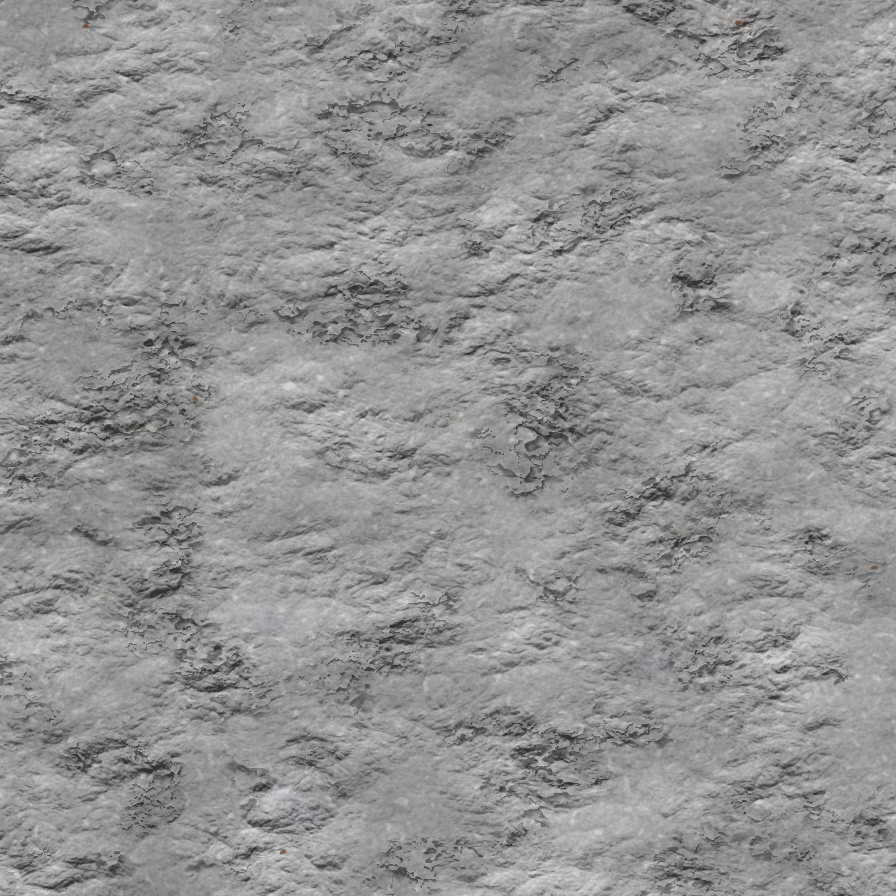
Give the GLSL for this texture, as a WebGL 2 fragment shader.

```glsl
#version 300 es
precision highp float;
// Rough grey limestone face: creased gradient noise forms a chipped relief lit
// from above, over cloudy mineral tone, with clusters of jagged dark crevices
// below overhangs, pale flakes and a few rust specks.

uniform vec2 u_resolution;
out vec4 fragColor;

const float BASE_TONE = 0.606;
const float MOTTLE = 0.108;          // strength of the cloudy mineral tone
const float SHADE = 0.034;           // strength of the relief lighting
const float GRAIN = 0.055;
const float CREVICE_DEPTH = 0.27;
const float CLUMP_SHADE = 0.03;      // dimming around crevice clusters
const float LIP_GLOW = 0.035;
const float FLAKE_GLOW = 0.09;
const float TINT = 0.008;            // cool to warm drift
const float WARP = 0.01;
const float RELIEF_SCALE = 13.0;
const float MOTTLE_SCALE = 4.5;
const float LEDGE_SCALE = 13.0;
const float CLUMP_SCALE = 8.5;
const float GRAIN_SCALE = 135.0;
const float SPECK_GRID = 15.0;
const float SPECK_CHANCE = 0.012;
const float LIGHT_STEP = 0.0021;
const vec2 LIGHT_DIR = vec2(-0.2, 0.98);
const vec2 STRETCH = vec2(0.84, 1.2);
const float BED_ANGLE = 0.05;        // tilt of the rock bedding
const vec3 RUST = vec3(0.43, 0.28, 0.18);
const mat2 OCTAVE_TURN = mat2(0.8, 0.6, -0.6, 0.8);

vec2 hash2(vec2 cell) {
    uvec2 v = uvec2(ivec2(cell)) * 1664525u + 1013904223u;
    v.x += v.y * 1664525u;
    v.y += v.x * 1664525u;
    v ^= v >> 16u;
    v.x += v.y * 1664525u;
    v.y += v.x * 1664525u;
    v ^= v >> 16u;
    return vec2(v & 65535u) / 65536.0;
}

float cornerRamp(vec2 cell, vec2 offset) {
    float angle = 6.28318 * hash2(cell).x;
    return dot(vec2(cos(angle), sin(angle)), offset);
}

float gradientNoise(vec2 p) {
    vec2 i = floor(p), f = p - i;
    vec2 w = f * f * f * (f * (f * 6.0 - 15.0) + 10.0);
    vec2 e = vec2(1.0, 0.0);
    return mix(mix(cornerRamp(i, f), cornerRamp(i + e, f - e), w.x),
               mix(cornerRamp(i + e.yx, f - e.yx), cornerRamp(i + 1.0, f - 1.0), w.x), w.y);
}

float fbm(vec2 p, int octaves, float gain) {
    float sum = 0.0, amp = 1.0;
    for (int i = 0; i < octaves; i++) {
        sum += amp * gradientNoise(p);
        p = 2.0 * OCTAVE_TURN * p + 17.3;
        amp *= gain;
    }
    return sum;
}

// Creased height; every octave adds a similar slope
float relief(vec2 p) {
    float height = 0.0, freq = RELIEF_SCALE;
    mat2 turn = mat2(1.0);
    for (int i = 0; i < 5; i++) {
        height += abs(gradientNoise(turn * p * freq + float(i) * 31.7)) / freq;
        turn = OCTAVE_TURN * turn;
        freq *= 1.95;
    }
    return height;
}

// x: jagged shadow below an overhang, y: lit lip just above it
vec2 ledge(vec2 q) {
    vec2 up = vec2(-0.02, 0.12);
    float n = fbm(q, 4, 0.6);
    float overhang = smoothstep(0.02, 0.13, n - fbm(q + up, 4, 0.6));
    float shadow = smoothstep(-0.01, 0.04, n) * (1.0 - smoothstep(0.06, 0.34, n));
    float lip = smoothstep(-0.18, -0.05, n) * (1.0 - smoothstep(-0.05, 0.0, n));
    return vec2(shadow, lip) * overhang;
}

vec2 beddingSpace(vec2 uv) {
    float c = cos(BED_ANGLE), s = sin(BED_ANGLE);
    return mat2(c, -s, s, c) * uv * STRETCH;
}

float rustSpeck(vec2 uv) {
    vec2 cell = floor(uv * SPECK_GRID);
    vec2 center = 0.25 + 0.5 * hash2(cell + 97.0);
    vec2 d = (fract(uv * SPECK_GRID) - center) * vec2(0.8, 1.2);
    float r = length(d) + 0.05 * gradientNoise(uv * 160.0);
    return step(hash2(cell + 211.0).x, SPECK_CHANCE) * (1.0 - smoothstep(0.02, 0.06, r));
}

void main() {
    vec2 uv = gl_FragCoord.xy / u_resolution.y;
    vec2 p = beddingSpace(uv);
    vec2 rock = p + WARP * vec2(fbm(p * 9.0 + 5.0, 3, 0.5), fbm(p * 9.0 + 71.0, 3, 0.5));

    // Lit relief: soft on the bright side, steep faces fall into shadow
    vec2 toLight = beddingSpace(LIGHT_DIR * LIGHT_STEP);
    float slope = (relief(rock) - relief(rock + toLight)) / LIGHT_STEP;
    slope *= clamp(1.0 + 1.5 * gradientNoise(p * 9.0 + 40.0), 0.45, 1.6);
    float light = slope > 0.0 ? 0.8 * slope : slope * min(0.5 - 0.5 * slope, 1.8);

    // Mineral tone, grain and flakes
    float tone = BASE_TONE + MOTTLE * fbm(rock * MOTTLE_SCALE + 9.0, 7, 0.7);
    tone += SHADE * light + GRAIN * fbm(OCTAVE_TURN * uv * GRAIN_SCALE, 2, 0.9);
    tone += FLAKE_GLOW * smoothstep(0.3, 0.5, gradientNoise(rock * 75.0 + 13.0));

    // Crevices at three sizes, gathered in clusters
    float clump = smoothstep(0.0, 0.4, fbm(rock * CLUMP_SCALE + 53.1, 3, 0.6));
    tone -= CLUMP_SHADE * clump;
    float scale = LEDGE_SCALE, crevice = 0.0;
    for (int i = 0; i < 3; i++) {
        vec2 edge = ledge(rock * scale + float(i) * 23.9) * clump;
        crevice = max(crevice, edge.x);
        tone += LIP_GLOW * edge.y;
        scale *= 1.8;
    }
    tone = clamp(tone - CREVICE_DEPTH * crevice, 0.2, 0.82);

    float warmth = TINT * fbm(p * 6.0 + 130.0, 4, 0.7);
    vec3 color = tone + warmth * vec3(1.0, 0.2, -1.2);
    color = mix(color, RUST, 0.8 * rustSpeck(uv));
    fragColor = vec4(color, 1.0);
}
```
